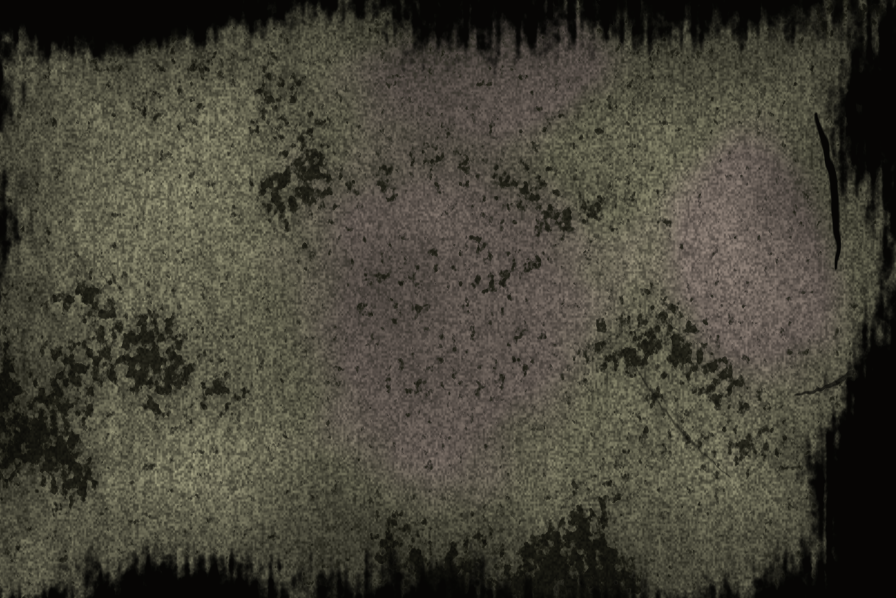
Give the GLSL for this texture, as a Shadertoy shader.

```glsl
const vec3 OLIVE = vec3(1.0, 0.985, 0.79);
const vec3 TAUPE = vec3(1.0, 0.905, 0.835);
const vec3 SOOT = vec3(0.022, 0.021, 0.015);

float hash(vec2 cell) {
    vec3 q = fract(cell.xyx * 0.1031);
    q += dot(q, q.yzx + 33.33);
    return fract((q.x + q.y) * q.z);
}

float noise(vec2 p) {
    vec2 i = floor(p), f = fract(p);
    f = f * f * (3.0 - 2.0 * f);
    return mix(mix(hash(i), hash(i + vec2(1, 0)), f.x),
               mix(hash(i + vec2(0, 1)), hash(i + vec2(1, 1)), f.x), f.y);
}

float fbm(vec2 p, int octaves) {
    float sum = 0.0, amp = 0.5, total = 0.0;
    for (int i = 0; i < octaves; i++) {
        sum += amp * noise(p);
        total += amp;
        amp *= 0.5;
        p = mat2(1.6, 1.2, -1.2, 1.6) * p + 7.3;
    }
    return sum / total;
}

// Soft elliptical spot
float blot(vec2 p, vec2 centre, vec2 radii) {
    vec2 q = (p - centre) / radii;
    return exp(-dot(q, q));
}

// Bowed, tapering scratch from a to b
float scratch(vec2 p, vec2 a, vec2 b, float bend, float width, float blur) {
    vec2 ab = b - a;
    float h = clamp(dot(p - a, ab) / dot(ab, ab), 0.0, 1.0);
    float arch = 4.0 * h * (1.0 - h);
    vec2 normal = normalize(vec2(-ab.y, ab.x));
    float d = length(p - a - ab * h - normal * bend * arch);
    return 1.0 - smoothstep(-blur, blur, d - width * (0.35 + 0.65 * arch));
}

// Distance to the worn frame; the left side is the cleanest
float frame(vec2 p, float aspect) {
    float sides = min(p.x + 0.05, aspect - p.x - 0.035);
    float d = min(sides, min(p.y, 1.0 - p.y));
    d -= 0.13 * blot(p, vec2(0.17, 1.0), vec2(0.2, 0.1));
    d -= 0.12 * blot(p, vec2(aspect, 0.12), vec2(0.13, 0.2));
    return d - 0.08 * blot(p, vec2(aspect - 0.05, 0.82), vec2(0.06, 0.1));
}

void mainImage(out vec4 fragColor, in vec2 fragCoord) {
    vec2 p = fragCoord / iResolution.y;
    float aspect = iResolution.x / iResolution.y;
    float blur = 1.2 / iResolution.y;

    // Noise at each scale
    float cloud = fbm(p * 3.1 + 4.0, 5);
    float grain = mix(noise(p * vec2(330.0, 270.0)), noise(p * 170.0 + 9.0), 0.35);
    float speck = fbm(p * vec2(100.0, 78.0) + 31.0, 3);
    float streak = noise(p * vec2(150.0, 16.0));
    float flake = noise(p * vec2(75.0, 34.0) + 5.0);

    // Warm worn areas
    float warm = blot(p, vec2(0.73, 0.5), vec2(0.27, 0.36))
               + 0.8 * blot(p, vec2(1.27, 0.58), vec2(0.13, 0.24))
               + 0.7 * blot(p, vec2(0.85, 0.9), vec2(0.2, 0.1));
    warm = smoothstep(0.3, 0.65, warm + 0.9 * (cloud - 0.5));

    // Cloth tone with fine grain
    float tone = 0.365 + 0.28 * (cloud - 0.5) + 0.01 * warm;
    tone += 0.06 * blot(p, vec2(0.74, 0.64), vec2(0.1, 0.07));
    float left = 1.0 - smoothstep(0.05, 0.35, p.x);
    tone += left * 0.11 * (flake - 0.4);
    tone *= 1.0 + mix(0.95, 0.7, warm) * (grain - 0.5);
    tone *= 1.0 + 0.16 * (streak - 0.5) * (1.0 - 0.7 * warm);

    // Stains made of dense dark specks
    float stain = smoothstep(0.49, 0.73, fbm(p * 4.3 + 17.0, 4));
    stain *= 1.0 - 0.7 * warm;
    float pits = smoothstep(-0.12, 0.12, speck - mix(0.8, 0.38, stain));
    tone *= mix(1.0, 0.36, pits) * (1.0 - 0.18 * stain);

    // Ragged black frame
    float border = frame(p, aspect) + 0.18 * (fbm(p * 4.0 + 51.0, 4) - 0.5);
    tone *= mix(0.68, 1.0, smoothstep(0.0, 0.26, border));
    border += 0.05 * (streak - 0.5) + 0.04 * (flake - 0.5) + 0.06 * (speck - 0.5);
    float black = 1.0 - smoothstep(-0.005, 0.06, border);

    // Scratches
    vec2 q = p + 0.006 * (vec2(flake, streak) - 0.5);
    float mark = scratch(q, vec2(1.365, 0.81), vec2(1.4, 0.55), 0.012, 0.007, blur);
    mark = max(mark, scratch(q, vec2(1.0, 1.0), vec2(1.025, 0.96), 0.004, 0.007, blur));
    mark = max(mark, 0.7 * scratch(q, vec2(1.33, 0.34), vec2(1.47, 0.43), -0.02, 0.004, blur));
    mark = max(mark, 0.5 * scratch(q, vec2(1.06, 0.39), vec2(1.22, 0.2), -0.01, 0.002, blur));

    // Shadows lose their warmth
    vec3 tint = mix(OLIVE, TAUPE, warm * smoothstep(0.1, 0.32, tone));
    tint.b -= 0.1 * (1.0 - smoothstep(0.08, 0.25, tone));
    vec3 color = mix(tone * tint, SOOT, max(black, mark));
    fragColor = vec4(color, 1.0);
}
```
